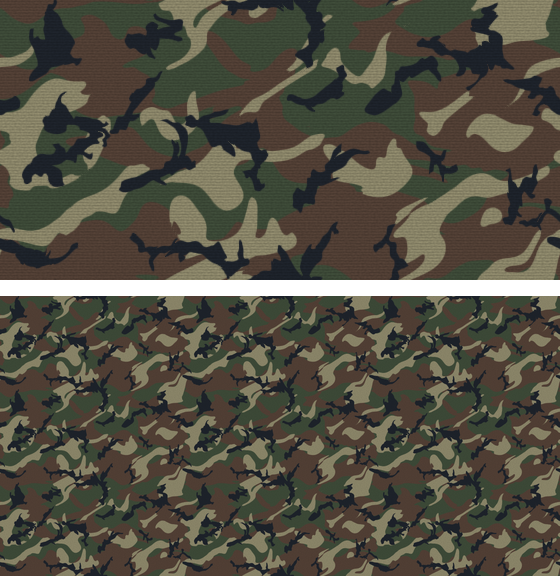
Top: one tile. Bottom: repeated 3 by 3.
Reproduce this pattern procedurally as a Shadertoy shader.

```glsl
const vec2 CANVAS = vec2(2.0, 1.0);   // width and height in canvas units

const vec3 BROWN = vec3(0.31, 0.24, 0.20);
const vec3 GREEN = vec3(0.23, 0.28, 0.21);
const vec3 TAN   = vec3(0.53, 0.51, 0.40);
const vec3 BLACK = vec3(0.11, 0.13, 0.16);

// Integer hash of a wrapped cell, three values in 0..1
vec3 hash3(vec2 cell, float seed) {
    uvec3 v = uvec3(cell, seed) * 1664525u + 1013904223u;
    v.x += v.y * v.z; v.y += v.z * v.x; v.z += v.x * v.y;
    v ^= v >> 16u;
    v.x += v.y * v.z; v.y += v.z * v.x; v.z += v.x * v.y;
    return vec3(v >> 8u) / 16777216.0;
}

vec2 direction(float angle) {
    return vec2(cos(angle), sin(angle));
}

float cornerSlope(vec2 cell, vec2 offset, vec2 period, float seed) {
    vec2 wrapped = mod(cell + 0.5, period);
    return dot(direction(6.28318 * hash3(wrapped, seed).x), offset);
}

// Gradient noise that repeats after "period" cells
float noise(vec2 uv, vec2 period, float seed) {
    vec2 p = uv * period, i = floor(p), f = p - i;
    vec2 s = f * f * f * (f * (f * 6.0 - 15.0) + 10.0);
    vec2 x = vec2(1, 0), y = vec2(0, 1);
    float low  = mix(cornerSlope(i, f, period, seed),
                     cornerSlope(i + x, f - x, period, seed), s.x);
    float high = mix(cornerSlope(i + y, f - y, period, seed),
                     cornerSlope(i + 1.0, f - 1.0, period, seed), s.x);
    return mix(low, high, s.y);
}

float fbm(vec2 uv, vec2 period, float gain, float seed) {
    float sum = 0.0, amplitude = 1.0;
    for (int i = 0; i < 3; i++) {
        sum += amplitude * noise(uv, period, seed + float(i));
        period *= 2.0;
        amplitude *= gain;
    }
    return sum;
}

vec2 warp(vec2 uv, vec2 period, float amount, float seed) {
    vec2 shift = vec2(noise(uv, period, seed), noise(uv, period, seed + 1.0));
    return uv + amount * shift / CANVAS;
}

// Whole-number shear keeps the tiling and slants the features
vec2 slant(vec2 uv, float turns) {
    return vec2(uv.x, uv.y - turns * uv.x);
}

// Tapered round stroke
float stroke(vec2 p, vec2 a, vec2 b, float startRadius, float endRadius) {
    vec2 ab = b - a;
    float t = clamp(dot(p - a, ab) / dot(ab, ab), 0.0, 1.0);
    return length(p - a - t * ab) - mix(startRadius, endRadius, t);
}

// Bent stem with a twig on alternating sides
float branch(vec2 p, vec2 id) {
    vec3 h = hash3(id, 1.0);
    float size = mix(0.75, 1.25, h.x);
    float angle = mix(-0.7, 1.3, h.y);
    float stride = 0.055 * size, side = h.z < 0.5 ? -1.0 : 1.0, d = 1.0;
    vec2 joint = -2.0 * stride * direction(angle);
    for (int i = 0; i < 4; i++) {
        vec3 r = hash3(id, float(i) + 2.0);
        float girth = size * mix(0.018, 0.029, r.x);
        vec2 next = joint + stride * direction(angle);
        vec2 twig = next + stride * mix(0.6, 1.3, r.y)
                  * direction(angle + side * mix(0.6, 1.4, r.z));
        d = min(d, stroke(p, joint, next, girth, girth * 0.9));
        d = min(d, stroke(p, next, twig, girth * 0.9, girth * 0.4));
        angle += 1.8 * (fract(r.x * 7.0) - 0.5);
        side = -side;
        joint = next;
    }
    return d;
}

// One branch in each jittered cell of a wrapping grid
float branches(vec2 uv, vec2 grid) {
    vec2 g = uv * grid, home = floor(g);
    float d = 1.0;
    for (int y = -1; y <= 1; y++)
    for (int x = -1; x <= 1; x++) {
        vec2 cell = home + vec2(x, y), id = mod(cell + 0.5, grid);
        vec2 centre = cell + 0.5 + 0.7 * (hash3(id, 9.0).xy - 0.5);
        d = min(d, branch((g - centre) * CANVAS / grid, id));
    }
    return d;
}

float coverage(float field) {
    float edge = 0.75 * fwidth(field) + 1e-5;
    return smoothstep(-edge, edge, field);
}

// Horizontal ribs and uneven threads
float weave(vec2 uv, float ribs) {
    float rib = cos(6.28318 * ribs * uv.y);
    return 1.0 + 0.06 * rib + 0.12 * noise(uv, vec2(240, 160), 60.0);
}

void mainImage(out vec4 fragColor, in vec2 fragCoord) {
    vec2 uv = fragCoord / iResolution.xy;

    // Fields are positive inside each colour
    vec2 greenUv = warp(uv, vec2(8, 5), 0.16, 10.0);
    float green = fbm(greenUv, vec2(4, 5), 0.45, 12.0) - 0.038;

    vec2 tanUv = warp(uv, vec2(8, 4), 0.22, 20.0);
    float sand = fbm(slant(tanUv, 1.0), vec2(6, 6), 0.42, 22.0) - 0.18;

    vec2 darkUv = warp(uv, vec2(12, 6), 0.08, 30.0);
    darkUv = warp(darkUv, vec2(48, 24), 0.03, 32.0);
    float dark = -branches(darkUv, vec2(6, 4));

    // Paint from the ground up
    vec3 color = mix(BROWN, GREEN, coverage(green));
    color = mix(color, TAN, coverage(sand));
    color = mix(color, BLACK, coverage(dark));
    fragColor = vec4(color * weave(uv, 96.0), 1.0);
}
```
